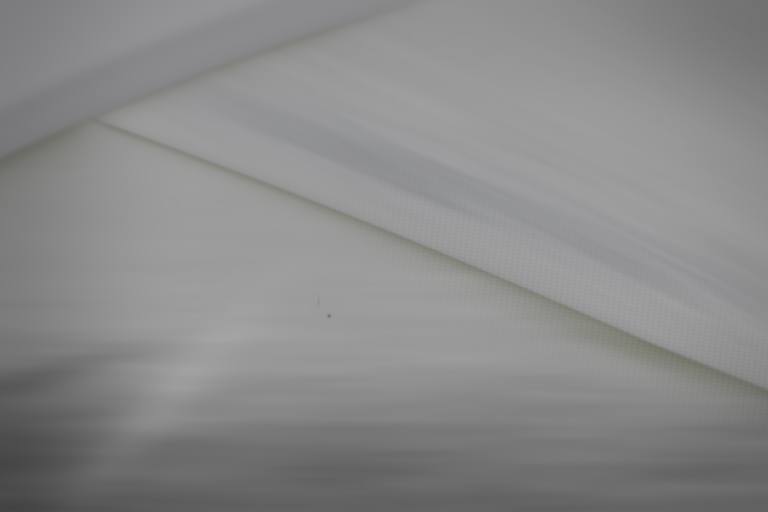
A WebGL 1 fragment shader for this texture:

```glsl
precision highp float;
// Folded pale cloth in soft grey light: a flat sheet below, a sheet folded
// over it along a falling diagonal, and a blurred roll at the upper left.
// Layers go back to front; stretched cellular noise makes the slub streaks.

uniform vec2 u_resolution;

vec2 hash2(vec2 cell) {
  vec2 q = vec2(dot(cell, vec2(127.1, 311.7)), dot(cell, vec2(269.5, 183.3)));
  return fract(sin(q) * 4375.85);
}

// Smooth light and dark tufts, one per cell, roughly in -1..1
float tufts(vec2 q) {
  vec2 cell = floor(q);
  float sum = 0.0;
  for (int j = -1; j <= 1; j++) {
    for (int i = -1; i <= 1; i++) {
      vec2 id = cell + vec2(float(i), float(j));
      vec2 h = hash2(id);
      vec2 r = q - id - 0.2 - 0.6 * h;
      float fall = max(0.0, 1.0 - dot(r, r));
      sum += (fract(h.x * 17.0 + h.y * 31.0) * 2.0 - 1.0) * fall * fall;
    }
  }
  return sum;
}

// Gaussian patch whose long axis rises with the given slope
float patchGlow(vec2 p, vec2 centre, float slope, vec2 radius) {
  vec2 r = p - centre;
  r.y -= slope * r.x;
  r /= radius;
  return exp(-dot(r, r));
}

float foldEdge(float x) {
  return 0.762 - 0.402 * (x - 0.195) + 0.013 * sin(2.9 * clamp(x - 0.195, 0.0, 1.08));
}

float rollEdge(float x) {
  return 0.688 + 0.47 * x - 0.115 * x * x;
}

vec3 lowerSheet(vec2 p, float fold, float roll) {
  float shade = 0.612 - 0.19 * (1.0 - smoothstep(0.0, 0.38, p.y));
  shade -= 0.085 * (1.0 - smoothstep(0.0, 0.38, p.x));
  shade += 0.03 * smoothstep(0.9, 1.3, p.x) * (1.0 - smoothstep(0.0, 0.3, p.y));

  // Creases and the paler ridge between them
  shade -= 0.075 * patchGlow(p, vec2(0.1, 0.27), 0.25, vec2(0.2, 0.028));
  shade -= 0.05 * patchGlow(p, vec2(0.0, 0.16), 0.1, vec2(0.18, 0.1));
  shade += 0.05 * patchGlow(p, vec2(0.27, 0.16), 1.0, vec2(0.2, 0.07));
  shade -= 0.035 * patchGlow(p, vec2(0.72, 0.08), 0.0, vec2(0.3, 0.1));

  // Level slubs, strongest toward the viewer
  float slub = tufts(p * vec2(4.0, 34.0)) + 0.6 * tufts(p * vec2(7.0, 75.0) + 9.0);
  shade += slub * mix(0.022, 0.004, smoothstep(0.1, 0.6, p.y));

  // Contact shadows under the fold and the roll
  float reach = mix(0.009, 0.022, smoothstep(0.2, 1.2, p.x));
  float dark = 0.13 * exp(min(fold, 0.0) / reach) * smoothstep(0.14, 0.24, p.x);
  dark += 0.05 * patchGlow(p, vec2(1.24, 0.315), -0.35, vec2(0.19, 0.026));
  dark += 0.11 * exp(min(roll, 0.0) / 0.03) * (1.0 - smoothstep(0.12, 0.24, p.x));
  return vec3(shade) - dark * vec3(0.95, 0.93, 1.3);
}

vec3 upperSheet(vec2 p, float fold, float roll) {
  // Rounded lip, then the hollow behind it
  float shade = 0.615 - 0.05 * exp(-max(fold, 0.0) / 0.012);
  float hollow = patchGlow(vec2(p.x, fold), vec2(0.82, 0.135), 0.05, vec2(0.48, 0.05));
  shade -= 0.05 * hollow;
  shade -= 0.035 * smoothstep(0.72, 1.0, p.y);
  shade -= 0.06 * patchGlow(p, vec2(1.5, 0.9), -0.3, vec2(0.42, 0.17));
  shade -= 0.02 * smoothstep(1.1, 1.5, p.x);

  // Slubs running down with the cloth
  vec2 along = vec2(p.x, p.y + 0.47 * p.x + 0.015 * sin(4.0 * p.x));
  float slub = tufts(along * vec2(4.5, 38.0) + 3.0) + 0.6 * tufts(along * vec2(8.0, 85.0));
  float sharp = smoothstep(0.45, 0.1, fold) * smoothstep(0.2, 0.8, p.x);
  shade += slub * (0.003 + 0.015 * sharp * smoothstep(0.02, 0.1, fold));

  vec3 colour = vec3(shade) + vec3(-0.003, -0.001, 0.007) * (0.5 + hollow);
  float dark = 0.1 * exp(min(roll, 0.0) / 0.018) * (1.0 - smoothstep(0.55, 0.95, p.x));
  return colour - dark * vec3(0.9, 0.9, 1.2);
}

vec3 rolledCloth(vec2 p, float roll) {
  float shade = 0.525 + 0.03 * smoothstep(0.0, 0.35, p.x);
  shade -= 0.035 * exp(-max(roll, 0.0) / 0.025);
  shade += 0.045 * smoothstep(0.055, 0.13, roll);
  shade -= 0.02 * patchGlow(vec2(p.x, roll), vec2(0.25, 0.085), 0.0, vec2(0.5, 0.02));
  return vec3(shade) + vec3(-0.002, -0.002, 0.008);
}

void main() {
  vec2 p = gl_FragCoord.xy / u_resolution * vec2(1.5, 1.0);
  float fold = p.y - foldEdge(p.x);
  float roll = p.y - rollEdge(p.x);

  // Stack the layers, with edges softer away from the focus
  vec3 colour = lowerSheet(p, fold, roll);
  float blur = 0.003 + 0.006 * abs(p.x - 0.95);
  colour = mix(colour, upperSheet(p, fold, roll), smoothstep(-blur, blur, fold));
  float rollCover = smoothstep(-0.012, 0.014, roll) * (1.0 - smoothstep(0.7, 0.95, p.x));
  colour = mix(colour, rolledCloth(p, roll), rollCover);

  // Fine twill inside the focused band
  float focus = exp(-pow((fold - 0.02) / 0.13, 2.0)) * smoothstep(0.45, 1.0, p.x);
  float twill = sin(dot(p, vec2(330.0, 400.0))) * sin(dot(p, vec2(-210.0, 470.0)));
  colour += 0.012 * focus * twill;

  // Lint specks
  colour -= 0.16 * patchGlow(p, vec2(0.643, 0.383), 0.0, vec2(0.0035));
  colour -= 0.06 * patchGlow(p, vec2(0.622, 0.41), 2.0, vec2(0.002, 0.008));

  // Lens falloff toward the corners
  float corner = length((p - vec2(0.78, 0.55)) / vec2(0.9, 0.7));
  colour *= 1.0 - 0.16 * smoothstep(0.6, 1.15, corner);
  gl_FragColor = vec4(colour, 1.0);
}
```
